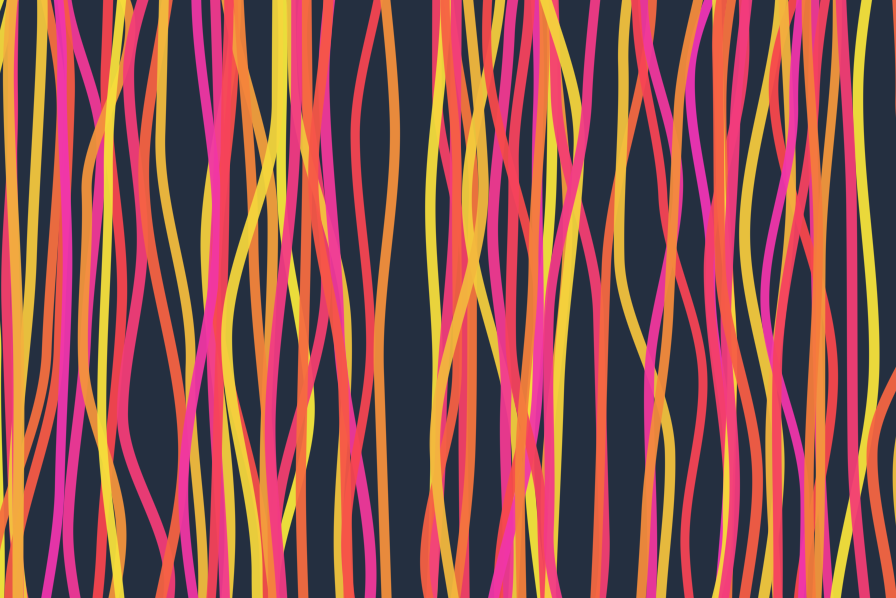
A Shadertoy shader for this pattern:

```glsl
// Draws warm, translucent strands swaying vertically over a dark slate ground.

// Lengths are in units of the canvas height.
const int   STRANDS    = 78;
const float MARGIN     = 0.10;               // strands also start outside the sides
const float JITTER     = 0.06;               // irregularity of the strand spacing
const vec2  HALF_WIDTH = vec2(0.0074, 0.0094);
const vec2  KNOT_GAP   = vec2(0.28, 0.48);   // height between two bends
const vec2  SWAY       = vec2(0.030, 0.078); // sideways reach of the bends
const float LEAN       = 0.05;               // overall slant
const float OPACITY    = 0.94;
const vec3  GROUND     = vec3(0.141, 0.186, 0.252);

const vec3 WARM[6] = vec3[6](
    vec3(0.94, 0.20, 0.72),   // magenta
    vec3(0.95, 0.23, 0.50),   // pink
    vec3(0.97, 0.27, 0.30),   // red
    vec3(0.96, 0.48, 0.23),   // orange
    vec3(0.95, 0.75, 0.24),   // amber
    vec3(0.97, 0.92, 0.23));  // yellow

// Integer hash to [0, 1)
float hash(uint n) {
    n = n * 747796405u + 2891336453u;
    n = ((n >> ((n >> 28u) + 4u)) ^ n) * 277803737u;
    n = (n >> 22u) ^ n;
    return float(n >> 8u) / 16777216.0;
}

// Smooth 1D noise in [-1, 1]: x is the value, y its derivative
vec2 swayNoise(float t, uint seed) {
    float knot = floor(t), f = t - knot;
    uint k = seed + uint(knot);
    float a = hash(k) * 2.0 - 1.0;
    float b = hash(k + 1u) * 2.0 - 1.0;
    return vec2(mix(a, b, f * f * (3.0 - 2.0 * f)),
                (b - a) * 6.0 * f * (1.0 - f));
}

// Blend along the warm ramp, t in [0, 1)
vec3 warmColor(float t) {
    float s = t * 5.0;
    int k = min(int(s), 4);
    return mix(WARM[k], WARM[k + 1], s - float(k));
}

void mainImage(out vec4 fragColor, in vec2 fragCoord) {
    vec2 p = fragCoord / iResolution.y;
    float aspect = iResolution.x / iResolution.y;
    float edge = 0.75 / iResolution.y;
    vec3 color = GROUND;

    for (int i = 0; i < STRANDS; i++) {
        uint seed = uint(i) * 64u + 7u;
        float n = float(i);

        // Spread positions and hues evenly, in unrelated orders
        float slot = fract(0.5 + n * 0.7549);
        float hue  = fract(0.3 + n * 0.5698);
        float base = mix(-MARGIN, aspect + MARGIN, slot)
                   + JITTER * (hash(seed) - 0.5);

        // Centre line and its slope at this height
        float gap   = mix(KNOT_GAP.x, KNOT_GAP.y, hash(seed + 1u));
        float reach = mix(SWAY.x, SWAY.y, hash(seed + 2u));
        float lean  = LEAN * (hash(seed + 3u) * 2.0 - 1.0);
        vec2  sway  = reach * swayNoise(p.y / gap + 8.0 * hash(seed + 4u), seed + 16u);
        float center = base + sway.x + lean * (p.y - 0.5);
        float slope  = sway.y / gap + lean;

        // Perpendicular distance keeps the width constant through the bends
        float d = abs(p.x - center) * inversesqrt(1.0 + slope * slope);
        float halfWidth = mix(HALF_WIDTH.x, HALF_WIDTH.y, hash(seed + 5u));
        float cover = 1.0 - smoothstep(-edge, edge, d - halfWidth);
        color = mix(color, warmColor(hue), cover * OPACITY);
    }
    fragColor = vec4(color, 1.0);
}
```
